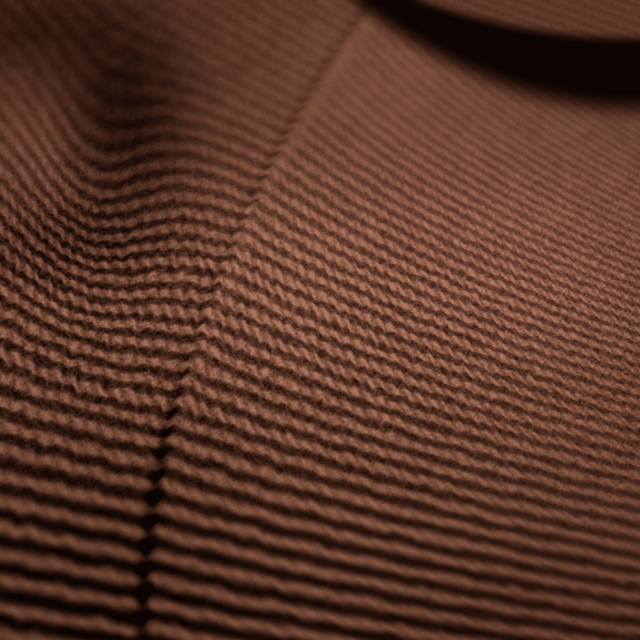
A Shadertoy shader for this texture:

```glsl
float hash(vec2 p) {
    return fract(sin(dot(p, vec2(127.1, 311.7))) * 43758.5453);
}

float noise(vec2 p) {
    vec2 i = floor(p), f = fract(p);
    f = f * f * (3.0 - 2.0 * f);
    return mix(mix(hash(i), hash(i + vec2(1, 0)), f.x),
               mix(hash(i + vec2(0, 1)), hash(i + vec2(1, 1)), f.x), f.y);
}

float blob(vec2 p, vec2 center, vec2 radius) {
    p = (p - center) / radius;
    return exp(-dot(p, p));
}

// Rows of slanted stitches: x runs along a rib, y counts the ribs
float knit(vec2 st, float focus) {
    st += mix(0.16, 0.28, focus) * (vec2(noise(st * 1.4), noise(st * 1.4 + 37.0)) - 0.5);
    float row = st.y + 0.05 * focus * sin(6.2832 * (st.x + 0.37 * st.y));
    float across = fract(row) - 0.5;
    float jitter = hash(vec2(floor(row), 3.0));
    float strand = 0.5 + 0.5 * cos(6.2832 * (st.x + 1.1 * across + jitter));
    float soft = 0.5 + 0.5 * cos(6.2832 * across);
    float crisp = smoothstep(0.0, 0.85, soft + 0.15 * across);

    // Strands bridge the groove between dark pockets
    crisp = mix(crisp, 0.62, 0.42 * strand * (1.0 - crisp));
    float ridge = mix(soft, crisp, focus);
    return ridge * mix(1.0, 0.64 + 0.46 * strand, 0.25 + 0.75 * focus);
}

void mainImage(out vec4 fragColor, in vec2 fragCoord) {
    vec2 p = fragCoord / iResolution.xy;

    // Signed distance from the curved seam; ribs bend on either side of it
    float d = p.x - 0.228 - 0.355 * p.y * p.y;
    float right = smoothstep(-0.008, 0.006, d);
    float valley = 0.075 * blob(p, vec2(0.14, 0.70), vec2(0.11, 0.22));
    float leftV = p.y + d * (0.16 + 0.26 * p.y) + valley + 0.008;
    float rightV = p.y + d * (0.20 + 0.45 * p.y);
    float v = mix(leftV, rightV, right);

    // Ribs crowd together with distance
    vec2 st = vec2(d * (29.0 + 32.0 * v), 25.5 * v + 17.0 * v * v * v);

    // Shallow depth of field around the middle
    float focus = 1.0 - smoothstep(0.06, 0.36, abs(p.y - 0.49 + 0.05 * d));
    float contrast = mix(0.62, 0.07, smoothstep(0.52, 0.90, p.y + 0.12 * max(d, 0.0)));
    contrast *= 1.0 - 0.42 * smoothstep(0.25, 0.80, d);

    // Broad light over the folds of the cloth
    float tone = 0.52
        + 0.24 * blob(p, vec2(0.80, 0.62), vec2(0.38, 0.28))
        + 0.12 * blob(p, vec2(0.43, 0.57), vec2(0.16, 0.20))
        + 0.13 * blob(p, vec2(0.60, 0.90), vec2(0.14, 0.12))
        + 0.11 * blob(p, vec2(0.06, 0.77), vec2(0.07, 0.10))
        - 0.34 * blob(p, vec2(0.20, 0.82), vec2(0.10, 0.16))
        - 0.24 * blob(p, vec2(0.04, 0.96), vec2(0.14, 0.09))
        - 0.14 * blob(p, vec2(0.10, 0.62), vec2(0.16, 0.06))
        - 0.20 * blob(p, vec2(0.10, 0.05), vec2(0.30, 0.28))
        - 0.14 * blob(p, vec2(0.80, 0.0), vec2(0.45, 0.16));
    tone += contrast * (knit(st, focus) - 0.48);

    // Seam: a dark crease with a puckered lip on its right
    float low = 1.0 - smoothstep(0.25, 0.45, p.y);
    float crease = exp(-pow((d + 0.006) / mix(0.010, 0.011, low), 2.0));
    tone -= crease * (0.10 + 0.35 * low);
    float pucker = 0.6 + 0.4 * cos(6.2832 * st.y);
    tone += 0.11 * pucker * (1.0 - low) * exp(-pow((d - 0.015) / 0.014, 2.0));

    // Woolly fuzz, strongest where sharp
    float fuzz = 0.6 * noise(mat2(260.0, 90.0, -130.0, 210.0) * p)
               + 0.4 * noise(mat2(180.0, -330.0, 330.0, 240.0) * p) - 0.5;
    tone += fuzz * (0.07 + 0.32 * focus) + 0.08 * (noise(p * 70.0) - 0.5);
    tone = 0.54 + 1.06 * (tone - 0.53);

    // Shadowed gap under the flap in the far corner
    float away = (1.0 - p.x) * (1.0 - p.x);
    float gap = smoothstep(-0.025, 0.030, p.y - 0.828 - 0.84 * away);
    float flap = smoothstep(-0.012, 0.014, p.y - 0.938 - 0.50 * away);
    tone *= 1.0 - gap * smoothstep(0.50, 0.58, p.x);
    float flapTone = 0.56 + 0.03 * sin(6.2832 * (p.y + 0.35 * p.x) * 70.0) + 0.1 * fuzz;
    tone = mix(tone, flapTone, flap * smoothstep(0.60, 0.68, p.x));

    vec3 shadowBrown = vec3(0.045, 0.015, 0.008);
    vec3 litBrown = vec3(0.61, 0.41, 0.325);
    vec3 ramp = pow(vec3(clamp(tone, 0.0, 1.1)), vec3(1.0, 1.16, 1.28));
    fragColor = vec4(mix(shadowBrown, litBrown, ramp), 1.0);
}
```
